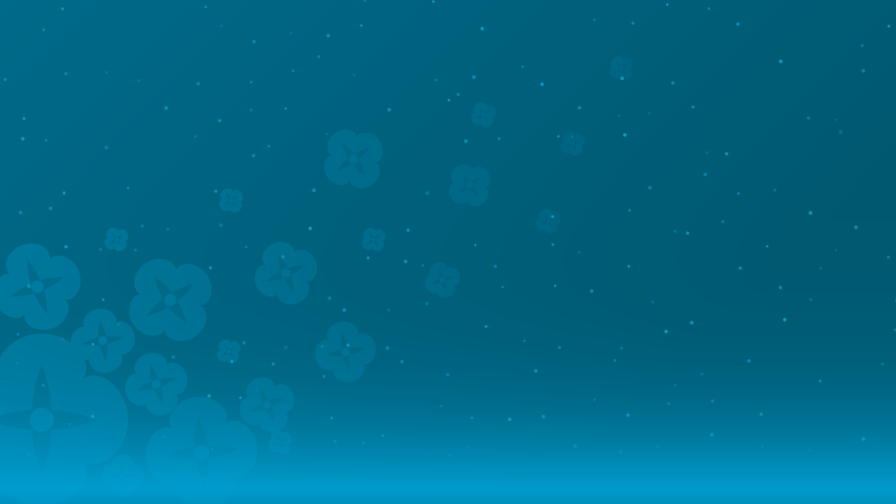
This background is drawn by a WebGL 2 fragment shader. Its source:

```glsl
#version 300 es
precision highp float;
// Teal dusk gradient with a glowing floor, drifting four-petal flowers and tiny sparks.
uniform vec2 u_resolution;
out vec4 fragColor;

const vec3 TEAL_LIGHT = vec3(0.0, 0.415, 0.54);
const vec3 TEAL_DARK = vec3(0.0, 0.345, 0.44);
const vec3 GLOW = vec3(0.0, 0.63, 0.83);
const vec3 SPARK_BLUE = vec3(0.0, 0.65, 0.88);
const vec3 SPARK_AQUA = vec3(0.12, 0.64, 0.72);

// Large blossoms: centre, radius, turn
const vec4 BLOSSOMS[9] = vec4[9](
  vec4(0.083, 0.167, 0.171, 0.0), vec4(0.400, 0.102, 0.111, 0.1),
  vec4(0.074, 0.431, 0.088, 0.35), vec4(0.338, 0.405, 0.088, 0.6),
  vec4(0.204, 0.324, 0.064, 0.15), vec4(0.310, 0.238, 0.063, 0.3),
  vec4(0.530, 0.197, 0.056, 0.4), vec4(0.567, 0.458, 0.064, 0.4),
  vec4(0.243, 0.056, 0.042, 0.0));

float hash(vec2 p) {
  vec3 q = fract(vec3(p.xyx) * 0.1031);
  q += dot(q, q.yzx + 33.33);
  return fract((q.x + q.y) * q.z);
}

// Smooth coverage of the inside of a signed distance
float fill(float d, float px) {
  return 1.0 - smoothstep(-px, px, d);
}

// Four notched petals with a darker slit in each and a bright centre
float flower(vec2 p, float radius, float turn, float px) {
  float c = cos(turn), s = sin(turn);
  p = abs(mat2(c, -s, s, c) * p) / radius;
  float soft = px / radius;
  float len = max(length(p), 0.001);
  float lobes = sqrt(abs(p.x * p.x - p.y * p.y)) / len;
  float body = fill(len - mix(0.66, 1.0, lobes), soft);
  float along = max(p.x, p.y) / 0.64;
  float slit = fill(min(p.x, p.y) - 0.12 * (1.0 - along * along), soft);
  float disc = fill(len - 0.14, soft);
  return body * mix(1.0 - 0.65 * slit, 1.25, disc);
}

// Small flowers along a cubic path, swelling around one step
float trail(vec2 p, vec2 start, vec2 a, vec2 b, vec2 c,
            int count, float peak, float swell, float px) {
  float tone = 0.0;
  for (int i = 0; i < count; i++) {
    float t = float(i);
    vec2 centre = start + t * (a + t * (b + t * c));
    float radius = 0.025 + swell * exp(-4.0 * (t - peak) * (t - peak));
    tone = max(tone, flower(p - centre, radius, 0.15 + 0.5 * hash(vec2(t, peak)), px));
  }
  return tone;
}

// One soft dot per chosen cell: coverage and tint
vec2 sparks(vec2 p, float cellSize, float density, float px) {
  vec2 cell = floor(p / cellSize);
  vec2 offset = 0.1 + 0.8 * vec2(hash(cell + 17.0), hash(cell + 53.0));
  float d = length(p - (cell + offset) * cellSize);
  float radius = mix(0.002, 0.0036, hash(cell + 91.0));
  float shine = mix(0.25, 0.9, hash(cell + 131.0));
  float lit = step(hash(cell + 7.0), density);
  return vec2(lit * shine * fill(d - radius, max(px, 0.0015)), hash(cell + 171.0));
}

// Diagonal fade with a bright band along the floor
vec3 backdrop(vec2 p) {
  float diagonal = clamp((p.x + 1.0 - p.y) / 2.08, 0.0, 1.0);
  vec3 color = mix(TEAL_LIGHT, TEAL_DARK, diagonal);
  float band = exp(-pow(p.y / 0.16, 1.4));
  float floorShade = mix(0.9, 1.0, smoothstep(0.0, 0.035, p.y));
  return mix(color, GLOW, band) * floorShade;
}

void main() {
  vec2 p = gl_FragCoord.xy / u_resolution.y;
  float px = 1.0 / u_resolution.y;
  vec3 color = backdrop(p);

  // Flowers, fading towards the right
  float tone = 0.0;
  for (int i = 0; i < 9; i++) {
    vec4 f = BLOSSOMS[i];
    tone = max(tone, flower(p - f.xy, f.z, f.w, px));
  }
  tone = max(tone, trail(p, vec2(0.231, 0.525), vec2(0.22, 0.0746),
    vec2(0.0076, 0.0026), vec2(0.0), 5, 2.0, 0.038, px));
  tone = max(tone, trail(p, vec2(0.454, 0.303), vec2(0.373, 0.308),
    vec2(-0.104, -0.101), vec2(0.0185, 0.0147), 4, 2.0, 0.02, px));
  tone = max(tone, trail(p, vec2(0.556, 0.123), vec2(0.084, 0.201),
    vec2(0.053, -0.024), vec2(-0.0073, 0.0019), 4, 1.35, 0.058, px));
  float strength = mix(0.3, 0.11, clamp(p.x / 1.1, 0.0, 1.0));
  color = mix(color, GLOW, tone * strength);

  // Sparks, thinning out over the floor
  vec2 spark = sparks(p, 0.075, 0.6, px);
  float clearing = smoothstep(0.05, 0.16, p.y);
  color = mix(color, mix(SPARK_BLUE, SPARK_AQUA, spark.y), spark.x * clearing);

  fragColor = vec4(color, 1.0);
}
```
